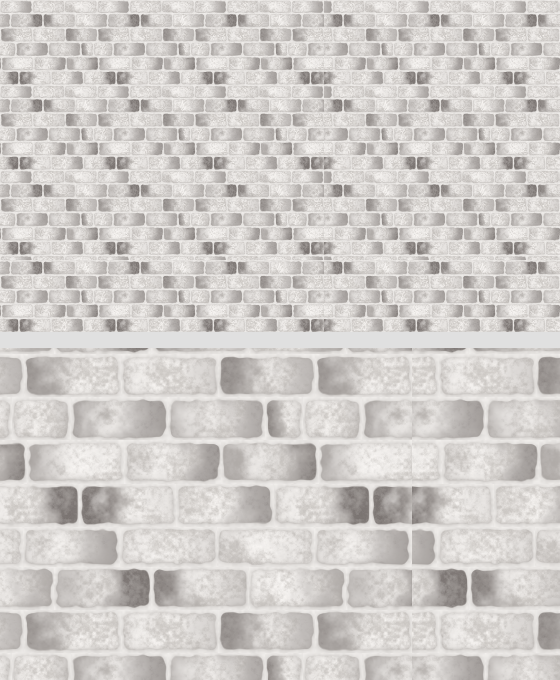
Top, the full canvas; bottom, a detail of the centre.
Give the GLSL for this texture, as a Shadertoy shader.

```glsl
const float VIEW_HEIGHT = 458.0;            // design units down the canvas
const vec2  TILE = vec2(134.0, 117.4);      // repeat of three bricks by six courses
const float FIRST_COURSE = 18.4;            // the top course is slightly lower
const float COURSE = 19.8;
const vec2  SEAM = vec2(447.0, 358.0);      // where the sheets of the pattern meet
const vec2  SEAM_SHIFT = vec2(-12.0, 11.0);
const vec2  JOINT = vec2(2.6, 3.0);
const float CORNER = 2.8;
const float OFFCUT = 17.5;                  // short brick in the fourth course
const vec3  MORTAR = vec3(0.935, 0.925, 0.915);
const vec3  PALE = vec3(0.955, 0.945, 0.935);
const vec3  FACE = vec3(0.84, 0.825, 0.81);
const vec3  SOOT = vec3(0.47, 0.445, 0.435);
const vec3  RIM = vec3(0.60, 0.58, 0.565);

// Left edge of the first brick in each course
const float START[6] = float[6](0.0, 14.5, 0.5, 22.0, 2.0, 26.0);

// Soot at the left and right end of each brick
const vec2 STAIN[18] = vec2[18](
    vec2(0.15, 0.55), vec2(0.10, 0.15), vec2(0.15, 0.10),
    vec2(0.40, 0.95), vec2(0.75, 0.25), vec2(0.05, 0.45),
    vec2(0.60, 0.05), vec2(0.10, 0.20), vec2(0.70, 0.40),
    vec2(0.50, 0.60), vec2(0.35, 0.50), vec2(0.75, 0.15),
    vec2(0.45, 0.05), vec2(0.15, 0.65), vec2(0.40, 0.80),
    vec2(0.95, 0.10), vec2(0.05, 0.60), vec2(0.10, 0.95));

float hash(vec2 p) {
    vec3 q = fract(p.xyx * 0.1031);
    q += dot(q, q.yzx + 33.33);
    return fract((q.x + q.y) * q.z);
}

float noise(vec2 p) {
    vec2 i = floor(p), f = fract(p);
    f = f * f * (3.0 - 2.0 * f);
    return mix(mix(hash(i), hash(i + vec2(1, 0)), f.x),
               mix(hash(i + vec2(0, 1)), hash(i + vec2(1, 1)), f.x), f.y);
}

float fbm(vec2 p) {
    float sum = 0.0, amp = 0.5;
    for (int i = 0; i < 4; i++) {
        sum += amp * noise(p);
        p = p * 2.03 + 17.7;
        amp *= 0.5;
    }
    return sum / 0.9375;
}

float roundedBox(vec2 p, vec2 halfSize, float radius) {
    vec2 q = abs(p) - halfSize + radius;
    return length(max(q, 0.0)) + min(max(q.x, q.y), 0.0) - radius;
}

void mainImage(out vec4 fragColor, in vec2 fragCoord) {
    float pixel = VIEW_HEIGHT / iResolution.y;
    vec2 p = vec2(fragCoord.x, iResolution.y - fragCoord.y) * pixel;
    p += step(SEAM, p) * SEAM_SHIFT;
    vec2 t = mod(p, TILE);

    // Find the course
    int row = t.y < FIRST_COURSE ? 0 : min(1 + int((t.y - FIRST_COURSE) / COURSE), 5);
    float top = row == 0 ? 0.0 : FIRST_COURSE + float(row - 1) * COURSE;
    vec2 size = vec2(TILE.x / 3.0, row == 0 ? FIRST_COURSE : COURSE);

    // Find the brick along the course
    float x = mod(t.x - START[row], TILE.x);
    int column = min(int(x / size.x), 2);
    vec2 local = vec2(x - float(column) * size.x, t.y - top);
    int id = row * 3 + column;
    vec2 stain = STAIN[id];
    if (row == 3 && column == 2) {
        if (local.x < OFFCUT) {
            size.x = OFFCUT;
        } else {
            local.x -= OFFCUT;
            size.x -= OFFCUT;
            stain = vec2(0.1, 0.25);
            id = 18;
        }
    }
    vec2 seed = vec2(float(id) * 37.0, float(id) * 19.0);
    vec2 uv = local / size;

    // Worn outline
    float d = roundedBox(local - 0.5 * size, 0.5 * (size - JOINT), CORNER);
    d += (noise(local * 0.3 + seed) - 0.5) * 1.3;
    float soft = max(0.6 * pixel, 0.4);
    float inside = smoothstep(soft, -soft, d);

    // Blotched face with soot fading in from the ends
    float cloud = fbm(local * 0.12 + seed);
    float grain = fbm(local * 0.65 + seed + 71.0);
    vec3 face = mix(FACE, PALE, smoothstep(0.25, 0.65, 0.6 * cloud + 0.4 * grain));
    float u = uv.x + (cloud - 0.5) * 0.45;
    float soot = stain.x * smoothstep(0.62, 0.0, u) + stain.y * smoothstep(0.38, 1.0, u);
    soot *= 0.65 + 0.8 * grain;
    face = mix(face, SOOT, clamp(soot, 0.0, 1.0));
    face += (grain - 0.5) * 0.09;

    // Mortar and shaded rim
    vec3 color = MORTAR + (noise(local * 0.8 + seed) - 0.5) * 0.04;
    color = mix(color, face, inside);
    float rim = exp(-abs(d) * 0.9) * mix(0.22, 0.42, uv.y);
    color = mix(color, RIM, rim * (0.55 + 0.6 * cloud));

    fragColor = vec4(clamp(color, 0.0, 1.0), 1.0);
}
```
